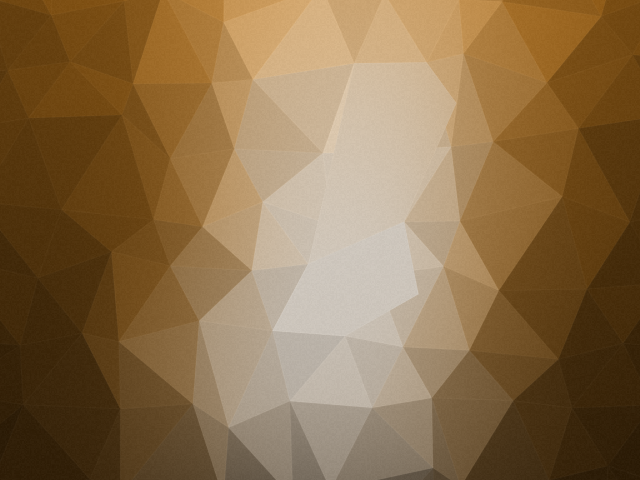
Write a Shadertoy shader that draws this background.

```glsl
const float ASPECT = 4.0 / 3.0;
const float CELL = 0.143;        // mesh spacing, in canvas heights
const float JITTER = 0.66;       // vertex scatter, in cells
const float SNAP_RADIUS = 0.45;  // pull of core corners on the mesh, in cells
const float FACET_FLATNESS = 0.74;
const float FACET_CONTRAST = 0.19;
const float SEAM_LIGHT = 0.018;
const float SEAM_WIDTH = 0.0025;
const float GRAIN_SCALE = 384.0;
const float GRAIN_STRENGTH = 0.022;

// Two large pale facets, counter-clockwise
const vec2 UPPER_CORE[5] = vec2[5](vec2(0.642, 0.450), vec2(0.842, 0.538),
    vec2(0.951, 0.785), vec2(0.889, 0.870), vec2(0.738, 0.868));
const vec2 LOWER_CORE[5] = vec2[5](vec2(0.568, 0.311), vec2(0.719, 0.300),
    vec2(0.872, 0.387), vec2(0.842, 0.538), vec2(0.642, 0.450));

float hash(vec2 p) {
    p = fract(p * vec2(0.1031, 0.1137));
    p += dot(p, p.yx + 33.33);
    return fract((p.x + p.y) * p.x * 57.31);
}

// Amber at the top, pale grey in the middle, dark brown at the sides
vec3 glowColor(vec2 p) {
    float x = p.x / ASPECT;
    float y = clamp(p.y, 0.0, 1.0);
    float center = 0.505 + 0.045 * smoothstep(0.2, 0.6, y);
    float width = mix(0.28, 0.33, y);
    float glow = exp(-pow(abs(x - center) / width, 2.6));
    float side = mix(0.17, 0.43, pow(y, 1.4));
    float peak = 0.785 + 0.055 * y - 0.40 * exp(-9.0 * y);
    float red = mix(side, peak, glow);
    float paleness = 0.77 - 1.0 * (y - 0.38) * (y - 0.38);
    float falloff = mix(1.2, 2.1, smoothstep(0.1, 0.6, y));
    float blueRatio = 0.15 + paleness * pow(glow, falloff);
    return red * vec3(1.0, 0.565 + 0.435 * blueRatio, blueRatio);
}

float cross2(vec2 a, vec2 b) {
    return a.x * b.y - a.y * b.x;
}

// Positive on the left of the line from a to b
float edgeDistance(vec2 p, vec2 a, vec2 b) {
    return cross2(b - a, p - a) / max(distance(a, b), 0.0001);
}

float coreInside(vec2 p, vec2 corners[5]) {
    float inside = 1.0;
    for (int i = 0; i < 5; i++)
        inside = min(inside, edgeDistance(p, corners[i], corners[(i + 1) % 5]));
    return inside;
}

// Staggered grid point with random offset, joined to a core corner if near
vec2 meshVertex(vec2 id) {
    vec2 offset = vec2(hash(id + 17.0), hash(id + 71.0)) - 0.5;
    float stagger = 0.5 * mod(id.y, 2.0);
    vec2 point = CELL * (id + vec2(stagger, 0.0) + JITTER * offset);
    vec2 joined = point;
    float nearest = SNAP_RADIUS * CELL;
    for (int i = 0; i < 10; i++) {
        vec2 corner = i < 5 ? UPPER_CORE[i % 5] : LOWER_CORE[i % 5];
        float reach = distance(point, corner);
        if (reach < nearest) {
            nearest = reach;
            joined = corner;
        }
    }
    return joined;
}

vec3 shadeFacet(vec2 p, vec2 middle, float tone, float inside) {
    vec3 color = glowColor(mix(p, middle, FACET_FLATNESS));
    float contrast = FACET_CONTRAST * (1.0 - 0.8 * color.b);
    color *= 1.0 + contrast * (tone - 0.5);
    return color + SEAM_LIGHT * (1.0 - smoothstep(0.0, SEAM_WIDTH, inside));
}

void addFacet(inout vec4 total, vec2 p, vec2 a, vec2 b, vec2 c, float tone, float pixel) {
    float area = cross2(b - a, c - a);
    if (abs(area) < 0.00001) return;
    float inside = min(min(edgeDistance(p, a, b), edgeDistance(p, b, c)) * sign(area),
                       edgeDistance(p, c, a) * sign(area));
    if (area < 0.0)
        inside = min(min(-edgeDistance(p, a, b), -edgeDistance(p, b, c)), -edgeDistance(p, c, a));
    else
        inside = min(min(edgeDistance(p, a, b), edgeDistance(p, b, c)), edgeDistance(p, c, a));
    float coverage = smoothstep(-pixel, pixel, inside);
    total += coverage * vec4(shadeFacet(p, (a + b + c) / 3.0, tone, inside), 1.0);
}

void mainImage(out vec4 fragColor, in vec2 fragCoord) {
    vec2 p = fragCoord / iResolution.xy * vec2(ASPECT, 1.0);
    float pixel = 0.7 / iResolution.y;
    vec2 home = floor(p / CELL);

    // Triangle mesh, each quad split along its shorter diagonal
    vec4 total = 0.001 * vec4(glowColor(p), 1.0);
    for (int k = 0; k < 16; k++) {
        vec2 id = home + vec2(k % 4 - 2, k / 4 - 2);
        vec2 a = meshVertex(id);
        vec2 b = meshVertex(id + vec2(1.0, 0.0));
        vec2 c = meshVertex(id + vec2(1.0, 1.0));
        vec2 d = meshVertex(id + vec2(0.0, 1.0));
        bool splitAC = distance(a, c) < distance(b, d);
        addFacet(total, p, a, b, splitAC ? c : d, hash(id + 131.0), pixel);
        addFacet(total, p, splitAC ? a : b, c, d, hash(id + 197.0), pixel);
    }
    vec3 color = total.rgb / total.a;

    // Pale core
    float upper = coreInside(p, UPPER_CORE);
    float lower = coreInside(p, LOWER_CORE);
    vec3 upperColor = shadeFacet(p, mix(p, vec2(0.81, 0.66), 0.6), 0.5, upper);
    vec3 lowerColor = shadeFacet(p, vec2(0.72, 0.40), 0.6, lower);
    color = mix(color, upperColor, smoothstep(-pixel, pixel, upper));
    color = mix(color, lowerColor, smoothstep(-pixel, pixel, lower));

    // Paper grain
    color += GRAIN_STRENGTH * (hash(floor(p * GRAIN_SCALE)) - 0.5);
    fragColor = vec4(clamp(color, 0.0, 1.0), 1.0);
}
```
